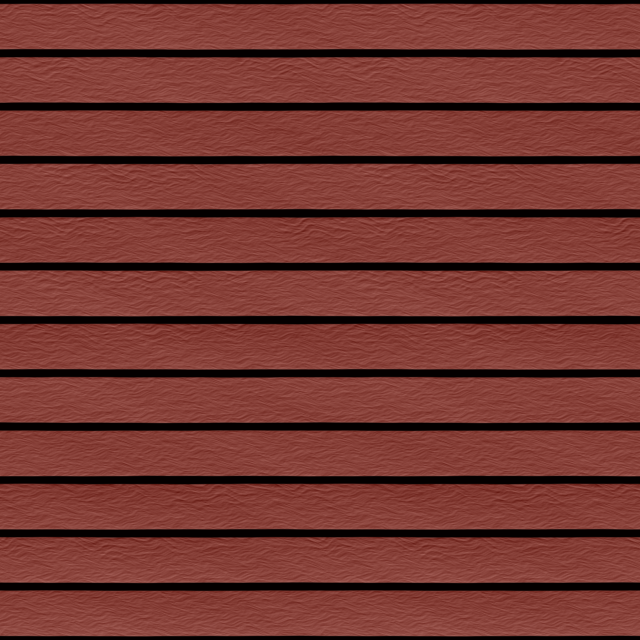
Give the GLSL for this texture, as a three.js fragment shader.

```glsl
// Twelve red-painted lap boards with black gaps and rough-sawn wood grain.
// Stretched cellular noise and sine-warped growth rings form a height field,
// lit by a small offset difference; the grain tiles twice across.
varying vec2 vUv;

const float BOARDS = 12.0;
const float TILES_ACROSS = 2.0;
const float GAP_HALF = 0.074;      // in board pitches
const float EDGE_SOFT = 0.016;
const float EDGE_WOBBLE = 0.006;
const float RELIEF = 3.6;
const float RING_COUNT = 7.0;
const float RING_HEIGHT = 0.32;
const vec2 LIGHT_STEP = vec2(-0.0016, 0.021); // tile width, board pitch
const vec3 PAINT = vec3(0.53, 0.25, 0.22);
const vec3 TONE_STEP = vec3(0.055, 0.062, 0.062);
const vec3 GAP_COLOR = vec3(0.015, 0.0, 0.0);
const float TAU = 6.28318;

float hash(float n) {
  return fract(sin(n * 12.9898 + 4.137) * 4375.85);
}

vec2 hash2(vec2 p) {
  vec2 q = vec2(dot(p, vec2(127.1, 311.7)), dot(p, vec2(269.5, 183.3)));
  return fract(sin(q) * 4375.85);
}

// Distance to the nearest cell point, periodic in x.
float cellular(vec2 p, float period, float seed) {
  vec2 cell = floor(p);
  vec2 local = fract(p);
  float nearest = 4.0;
  for (int j = -1; j <= 1; j++) {
    for (int i = -1; i <= 1; i++) {
      vec2 offset = vec2(float(i), float(j));
      vec2 id = cell + offset;
      id.x = mod(id.x, period);
      vec2 toPoint = offset + hash2(id + vec2(seed * 17.0, seed * 5.0)) - local;
      nearest = min(nearest, dot(toPoint, toPoint));
    }
  }
  return sqrt(nearest);
}

// Layered sines, periodic over one tile.
float waves(float x, float phase) {
  return 0.5 * sin(TAU * x + phase)
       + 0.3 * sin(TAU * 3.0 * x + phase * 2.3)
       + 0.2 * sin(TAU * 7.0 * x + phase * 3.7);
}

// Growth rings that swoop through the upper part of some boards.
float rings(vec2 p, float board) {
  float phase = TAU * hash(board + 31.0);
  float bend = waves(p.x, phase) + 0.12 * sin(TAU * 11.0 * p.x + p.y * 9.0);
  float ridge = 0.5 + 0.5 * sin(TAU * (RING_COUNT * p.y + 1.5 * bend));
  float patches = smoothstep(-0.2, 0.5, waves(p.x, phase + 2.0) + 0.9 * (p.y - 0.5));
  float strength = smoothstep(0.3, 0.6, hash(board + 7.0));
  return strength * patches * smoothstep(0.25, 0.75, p.y) * ridge * ridge * ridge;
}

float woodHeight(vec2 p, float board) {
  float phase = TAU * hash(board + 3.0);
  vec2 q = p;
  q.y += 0.09 * waves(p.x, phase) + 0.015 * sin(TAU * 13.0 * p.x + p.y * 17.0);
  q.x += 0.02 * sin(p.y * 14.0 + phase);
  float height = 0.40 * cellular(q * vec2(11.0, 8.0), 11.0, board);
  height += 0.42 * cellular(q * vec2(25.0, 15.0), 25.0, board + 20.0);
  height += 0.26 * cellular(q * vec2(61.0, 24.0), 61.0, board + 40.0);
  return height + RING_HEIGHT * rings(p, board);
}

void main() {
  float y = vUv.y * BOARDS;
  float board = floor(y);
  vec2 p = vec2(vUv.x * TILES_ACROSS, fract(y));

  // Carved grain under a raking light.
  float tone = RELIEF * (woodHeight(p, board) - woodHeight(p + LIGHT_STEP, board));

  // Board tint, vertical fade and slow blotches.
  float phase = TAU * hash(board + 13.0);
  tone += 0.35 * (hash(board + 51.0) - 0.5);
  tone += mix(-0.1, 1.3, hash(board + 61.0)) * (0.5 - p.y);
  tone += 0.2 * waves(p.x, phase + 3.0 * p.y);

  // Pale lower lip and shaded upper edge.
  tone += 0.5 * (1.0 - smoothstep(GAP_HALF, GAP_HALF + 0.06, p.y));
  tone -= 0.5 * smoothstep(0.94 - GAP_HALF, 1.0 - GAP_HALF, p.y);
  vec3 color = PAINT + clamp(tone, -3.5, 2.0) * TONE_STEP;

  // Slightly uneven gaps between the boards.
  float wobble = EDGE_WOBBLE * waves(p.x, phase + 2.0 * step(0.5, p.y));
  float edge = min(p.y, 1.0 - p.y) + wobble - GAP_HALF;
  color = mix(GAP_COLOR, color, smoothstep(-EDGE_SOFT, EDGE_SOFT, edge));
  gl_FragColor = vec4(color, 1.0);
}
```
